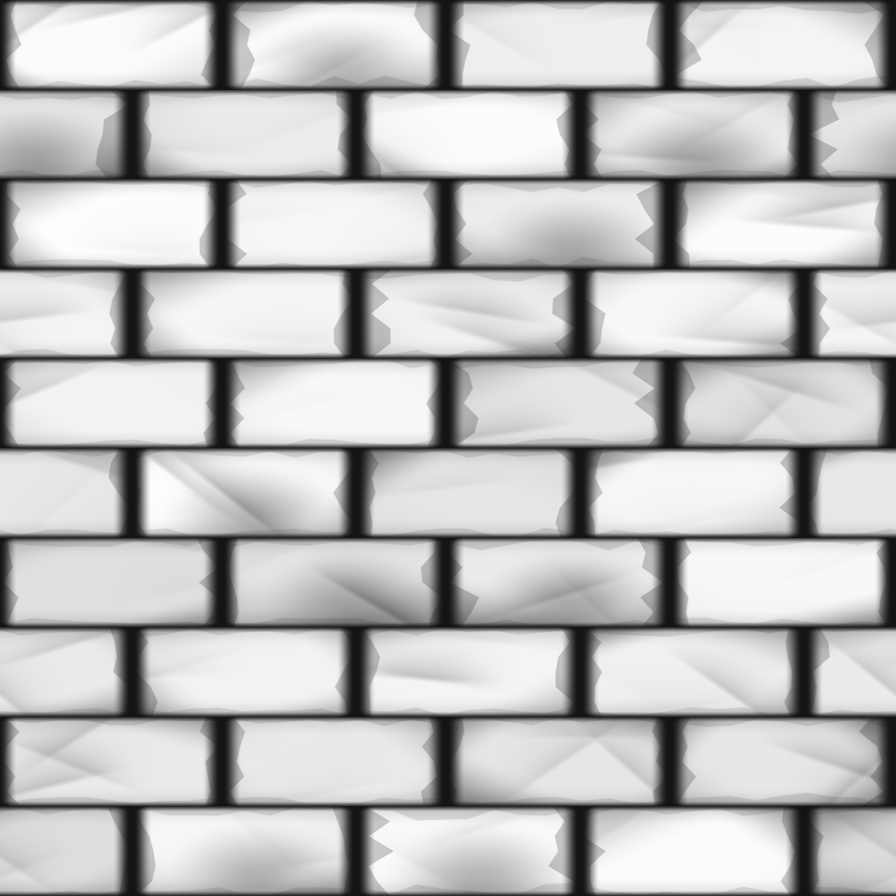
A WebGL 1 fragment shader for this texture:

```glsl
precision highp float;
uniform vec2 u_resolution;

float hash(vec2 p) {
  return fract(sin(dot(p, vec2(127.1, 311.7))) * 43758.5453);
}

// Piecewise linear noise with angular peaks
float jagged(float x, float seed) {
  float i = floor(x);
  return mix(hash(vec2(i, seed)), hash(vec2(i + 1.0, seed)), x - i);
}

// Soft shadows reaching in from the four corners
float cornerShade(vec2 p, float seed) {
  float shade = 0.0;
  for (float i = 0.0; i < 4.0; i++) {
    vec2 side = vec2(mod(i, 2.0), floor(i / 2.0)) * 2.0 - 1.0;
    vec2 reach = vec2(mix(0.7, 2.0, hash(vec2(i, seed + 1.0))),
                      mix(0.4, 1.0, hash(vec2(i, seed + 2.0))));
    vec2 d = (vec2(1.25, 0.5) - p * side) / reach;
    float strength = hash(vec2(i, seed + 3.0));
    shade += 0.42 * strength * strength * smoothstep(1.0, 0.0, d.x + d.y);
  }
  return shade;
}

// Slanted folds: sharp on one side, fading out on the other
float creaseShade(vec2 p, float seed) {
  float shade = 0.0;
  for (float i = 0.0; i < 3.0; i++) {
    float angle = (hash(vec2(i, seed + 4.0)) - 0.5) * 1.5;
    vec2 along = vec2(cos(angle), sin(angle));
    vec2 center = vec2(hash(vec2(i, seed + 5.0)) - 0.5,
                       hash(vec2(i, seed + 6.0)) - 0.5) * vec2(2.2, 0.8);
    vec2 q = p - center;
    float across = dot(q, vec2(-along.y, along.x));
    float fold = smoothstep(-0.03, 0.05, across) * exp(-5.0 * max(across, 0.0));
    float strength = hash(vec2(i, seed + 7.0));
    shade += 0.2 * strength * strength * fold
           * smoothstep(1.1, 0.1, abs(dot(q, along)));
  }
  return shade;
}

void main() {
  // Running bond: 4 bricks across, 10 courses
  vec2 grid = gl_FragCoord.xy / u_resolution * vec2(4.0, 10.0);
  float row = floor(grid.y);
  grid.x -= mod(row, 2.0) < 0.5 ? 0.59 : 0.99;
  vec2 id = mod(vec2(floor(grid.x), row), vec2(4.0, 10.0));
  float seed = floor(hash(id + 0.5) * 900.0);

  // Brick space, one unit per brick height
  vec2 p = (fract(grid) - 0.5) * vec2(2.5, 1.0);
  vec2 edge = vec2(1.25, 0.5) - abs(p);
  float soft = 10.0 / u_resolution.y;

  // Face tone and shading
  float tone = mix(0.87, 1.0, hash(id + 7.3));
  tone -= min(cornerShade(p, seed) + creaseShade(p, seed), 0.4);
  float hollow = 0.28 * step(0.75, hash(id + 3.1));
  tone -= hollow * smoothstep(1.0, 0.0,
                              length((p - vec2(0.15, -0.35)) / vec2(1.2, 0.75)));

  // Angular chips on the ends and along the beds
  vec2 side = sign(p);
  float wear = mix(1.0, 1.5, step(0.8, hash(id + 5.7)));
  float endDepth = 0.02 + 0.27 * wear * jagged(p.y * 6.0, seed + side.x * 0.37);
  float bedDepth = 0.01 + 0.1 * wear * jagged(p.x * 3.5, seed + side.y * 0.23 + 11.0);
  tone *= 1.0 - 0.2 * smoothstep(soft, -soft, edge.x - endDepth);
  tone *= 1.0 - 0.11 * smoothstep(soft, -soft, edge.y - bedDepth);

  // Blurred joints, wide uprights and thin beds, rounded where they meet
  tone *= 1.0 - 0.1 * smoothstep(0.22, 0.0, edge.y);
  vec2 joint = max(1.0 - edge / vec2(0.22, 0.065), 0.0) * vec2(1.1, 0.8);
  float light = smoothstep(0.0, 1.0, 1.0 - length(joint));

  gl_FragColor = vec4(vec3(mix(0.08, tone, light)), 1.0);
}
```
